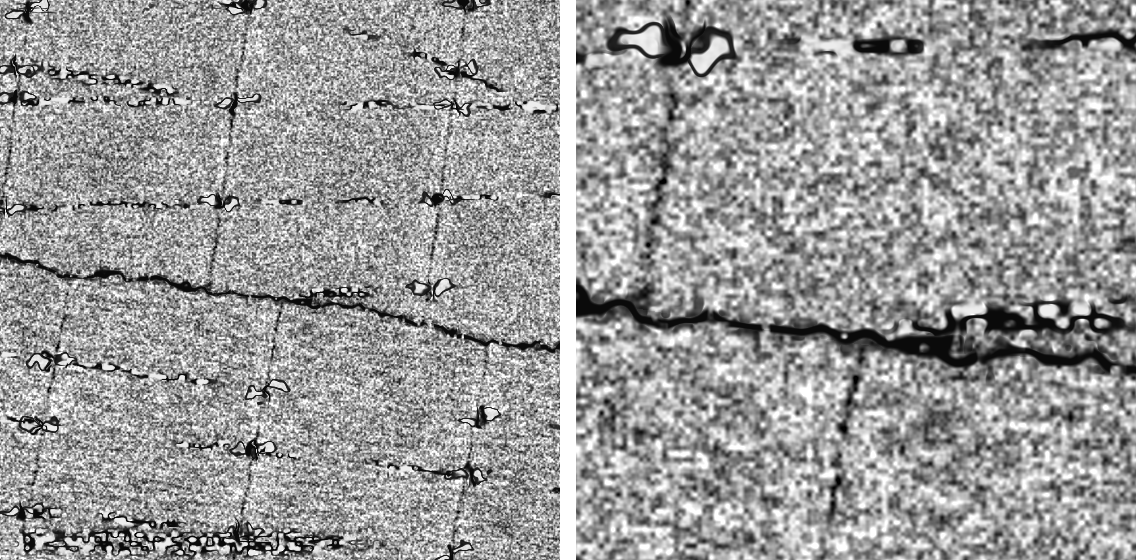
Left: the whole. Right: its middle third, enlarged.
Give the GLSL for this texture, as a Shadertoy shader.

```glsl
// Grey micrograph of striated muscle: offset cross lines, fibril seams, vesicle clusters and a dark membrane.

const float INK = 0.04;
const float PALE = 0.93;
const float BASE = 0.62;

// Fibril seams: height at the left edge, slope, half width, coverage.
// The first three lie above the membrane, the others below it.
const vec4 SEAMS[6] = vec4[6](
    vec4(0.984, 0.015, 0.008, 0.25), vec4(0.822, -0.015, 0.009, 0.60),
    vec4(0.629, 0.020, 0.008, 0.60), vec4(0.366, -0.130, 0.009, 0.55),
    vec4(0.251, -0.122, 0.008, 0.45), vec4(0.092, -0.100, 0.012, 0.35));

// Stray strands, each from xy to zw, and their half widths.
const vec4 STRAYS[4] = vec4[4](
    vec4(0.55, 0.980, 0.97, 0.810), vec4(0.05, 0.880, 0.32, 0.835),
    vec4(0.52, 0.468, 0.76, 0.486), vec4(0.03, 0.035, 0.58, 0.028));
const float STRAY_WIDTHS[4] = float[4](0.009, 0.016, 0.014, 0.032);

// Clusters that sit off the seams.
const vec2 LONE_CLUSTERS[3] = vec2[3](
    vec2(0.820, 0.876), vec2(0.768, 0.486), vec2(0.025, 0.876));

float hash(vec2 p) {
    vec3 q = fract(p.xyx * 0.1031);
    q += dot(q, q.yzx + 33.33);
    return fract((q.x + q.y) * q.z);
}

float noise(vec2 p) {
    vec2 i = floor(p), f = fract(p);
    f = f * f * (3.0 - 2.0 * f);
    return mix(mix(hash(i), hash(i + vec2(1, 0)), f.x),
               mix(hash(i + vec2(0, 1)), hash(i + vec2(1, 1)), f.x), f.y);
}

float bump(float x, float centre, float width) {
    float t = (x - centre) / width;
    return exp(-t * t);
}

float membraneHeight(float x) {
    return 0.544 - 0.165 * x - 0.016 * bump(x, 0.12, 0.06)
         + 0.012 * bump(x, 0.64, 0.08) - 0.012 * bump(x, 0.88, 0.06);
}

// Position of the middle cross line (x) and the spacing of the lines (y).
vec2 crossLine(float y, bool upper) {
    return upper ? vec2(0.305 + 0.14 * y, 0.390) : vec2(0.418 + 0.185 * y, 0.384);
}

// Tangled contours along a line from a to b; returns ink and pale cover.
vec2 strand(vec2 p, vec2 a, vec2 b, float halfWidth, float coverage) {
    float d = p.y - mix(a.y, b.y, (p.x - a.x) / (b.x - a.x));
    d += 0.014 * (noise(p * 38.0 + a.y * 91.0) - 0.5);
    float patches = smoothstep(0.85 - coverage, 1.15 - coverage, noise(vec2(p.x * 14.0, a.y * 77.0)));
    float ends = smoothstep(a.x - 0.02, a.x + 0.02, p.x) * (1.0 - smoothstep(b.x - 0.02, b.x + 0.02, p.x));
    float cover = patches * ends * (1.0 - smoothstep(0.4, 1.0, abs(d) / halfWidth));
    float n = noise(p * vec2(95.0, 125.0) + a.y * 40.0);
    return cover * vec2(1.0 - smoothstep(0.07, 0.20, abs(n - 0.45)), smoothstep(0.60, 0.80, n));
}

// Two outlined vesicles around a streaked dark core; returns ink and pale cover.
vec2 cluster(vec2 q, float seed) {
    vec2 offset = vec2(seed * 37.0, seed * 53.0);
    q += 0.022 * (vec2(noise(q * 75.0 + offset), noise(q * 75.0 + offset + 19.0)) - 0.5);
    float lean = 0.012 * (hash(offset) - 0.25);
    vec2 side = vec2(abs(q.x) - 0.021, q.y - sign(q.x) * lean);
    float d = length(side * vec2(0.6, 1.2)) - 0.0095;
    float outline = 1.0 - smoothstep(0.001, 0.0035, abs(d));
    float inside = 1.0 - smoothstep(-0.001, 0.001, d);
    float core = 1.0 - smoothstep(0.6, 1.0, length(q / vec2(0.012, 0.024)));
    float streaks = smoothstep(0.30, 0.55, noise(q * vec2(260.0, 60.0) + offset));
    return vec2(max(outline * 0.9, core * streaks), inside * 0.85);
}

// Fine grain with fibres running along the given slope.
float tissue(vec2 p, float slope, float fibres) {
    vec2 along = vec2(p.x, p.y - slope * p.x);
    float grain = noise(p * 290.0) - 0.5 + 0.5 * (noise(p * 430.0 + 31.0) - 0.5);
    float fibre = noise(along * vec2(42.0, 210.0)) - 0.5;
    float cloud = noise(p * vec2(16.0, 7.0)) - 0.5;
    return BASE + 0.70 * grain + fibres * fibre + 0.08 * cloud;
}

void mainImage(out vec4 fragColor, in vec2 fragCoord) {
    vec2 p = fragCoord / iResolution.xy;
    float gap = p.y - membraneHeight(p.x);
    bool upper = gap > 0.0;
    float shade = tissue(p, upper ? -0.03 : -0.13, upper ? 0.16 : 0.32);

    // Cross lines with a paler band on both sides
    vec2 line = crossLine(p.y, upper);
    float x = mod(p.x - line.x + 0.5 * line.y, line.y) - 0.5 * line.y;
    x += 0.006 * (noise(p * 30.0) - 0.5);
    shade += 0.10 * bump(x, 0.0, 0.028);
    shade -= 0.40 * bump(x, 0.0, 0.0035) * (0.4 + 0.8 * noise(p * vec2(20.0, 45.0)));

    // Seams, with a cluster at each cross line
    vec2 marks = vec2(0);
    for (int i = 0; i < 6; i++) {
        vec4 seam = SEAMS[i];
        marks = max(marks, strand(p, vec2(-0.1, seam.x - 0.1 * seam.y), vec2(1.1, seam.x + 1.1 * seam.y), seam.z, seam.w));
        vec2 cross = crossLine(seam.x + 0.45 * seam.y, i < 3);
        for (int k = -1; k <= 1; k++) {
            float cx = cross.x + float(k) * cross.y;
            marks = max(marks, cluster(p - vec2(cx, seam.x + seam.y * cx), float(i * 3 + k + 2)));
        }
    }
    for (int i = 0; i < 4; i++)
        marks = max(marks, strand(p, STRAYS[i].xy, STRAYS[i].zw, STRAY_WIDTHS[i], 0.7));
    for (int i = 0; i < 3; i++)
        marks = max(marks, cluster(p - LONE_CLUSTERS[i], float(i + 30)));

    // Membrane: a ragged dark core in a mottled fringe
    float ragged = abs(gap + 0.016 * (noise(p * 75.0) - 0.5));
    float mottle = noise(p * 150.0);
    float core = (1.0 - smoothstep(0.002, 0.0065, ragged)) * smoothstep(0.05, 0.35, mottle);
    float fringe = (1.0 - smoothstep(0.006, 0.014, ragged)) * smoothstep(0.5, 0.75, mottle);
    marks.x = max(marks.x, max(core, 0.7 * fringe));

    shade = mix(mix(shade, PALE, marks.y), INK, marks.x);
    fragColor = vec4(vec3(clamp(shade, 0.0, 1.0)), 1.0);
}
```
